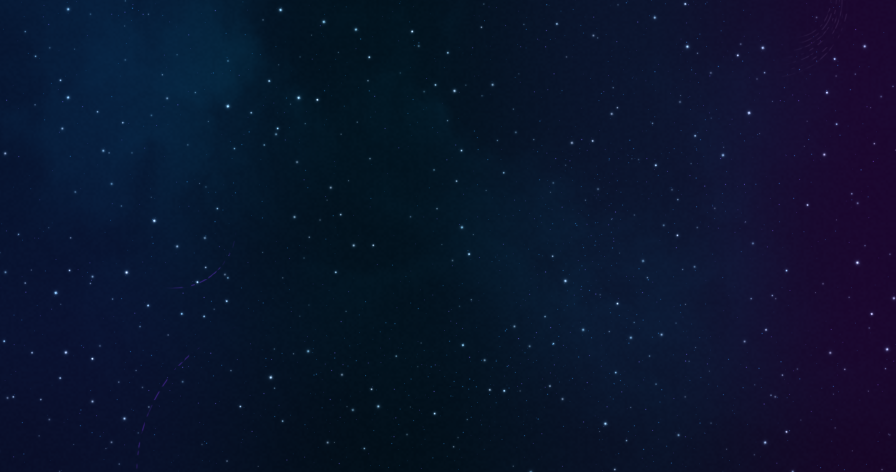
This texture is drawn by a WebGL 1 fragment shader. Its source:

```glsl
precision highp float;
// Night sky: teal, blue and violet haze with scattered stars, star dust and faint arcs.
uniform vec2 u_resolution;

#define STAR_CELL 0.085
#define STAR_SHARE 0.46
#define STAR_SIZE 0.0026
#define DUST_CELL 0.019
#define DUST_SIZE 0.0013
#define HAZE_SCALE 3.2
#define HAZE_GAIN 0.75
#define GRAIN_GAIN 0.012
#define ARC_GAIN 0.16

float hash(vec2 p) {
  return fract(sin(dot(p, vec2(127.1, 311.7))) * 43758.5453);
}

float noise(vec2 p) {
  vec2 i = floor(p), f = fract(p);
  f = f * f * (3.0 - 2.0 * f);
  return mix(mix(hash(i), hash(i + vec2(1.0, 0.0)), f.x),
             mix(hash(i + vec2(0.0, 1.0)), hash(i + 1.0), f.x), f.y);
}

float fbm(vec2 p) {
  float sum = 0.0, amp = 0.5;
  for (int i = 0; i < 6; i++) {
    sum += amp * noise(p);
    p = mat2(1.6, 1.2, -1.2, 1.6) * p + 7.3;
    amp *= 0.5;
  }
  return sum;
}

float blob(vec2 d, vec2 radius) {
  d /= radius;
  return exp(-dot(d, d));
}

// Smooth horizontal colour run, darker at the foot, with cloudy haze
vec3 sky(vec2 uv, vec2 p) {
  vec3 navy = vec3(0.025, 0.080, 0.185);
  vec3 teal = vec3(0.008, 0.072, 0.118);
  vec3 blue = vec3(0.045, 0.082, 0.180);
  vec3 violet = vec3(0.105, 0.030, 0.185);
  float x = uv.x + 0.05 * (fbm(p * 2.0) - 0.5);
  vec3 col = mix(navy, teal, smoothstep(0.08, 0.42, x));
  col = mix(col, blue, smoothstep(0.44, 0.72, x));
  col = mix(col, violet, smoothstep(0.70, 0.98, x));
  col += vec3(0.018, -0.012, 0.008) * blob(uv - vec2(0.08, 0.1), vec2(0.25, 0.4));
  vec2 warp = vec2(fbm(p * 3.0 + 4.0), fbm(p * 3.0 + 19.0));
  float cloud = smoothstep(0.32, 0.78, fbm(p * HAZE_SCALE + warp * 1.4));
  float lit = blob(uv - vec2(0.24, 0.82), vec2(0.24, 0.32))
            + 0.8 * blob(uv - vec2(0.54, 0.88), vec2(0.16, 0.22))
            + 0.8 * blob(uv - vec2(0.70, 0.58), vec2(0.13, 0.35)) + 0.15;
  col += vec3(0.004, 0.085, 0.110) * cloud * lit * HAZE_GAIN;
  return col * mix(0.84, 1.0, smoothstep(0.0, 0.35, uv.y));
}

// One jittered star per cell: x = sharp core, y = glow and spikes, z = random tint
vec3 stars(vec2 p, float cell, float size, float share, float seed) {
  vec2 id = floor(p / cell);
  vec2 key = id + seed;
  vec2 jitter = vec2(hash(key + 3.1), hash(key + 8.7));
  vec2 d = p - (id + mix(vec2(0.17), vec2(0.83), jitter)) * cell;
  float power = hash(key + 5.9);
  float radius = max(size * mix(0.6, 1.1, power), 0.5 / u_resolution.y);
  float r2 = dot(d, d) / (radius * radius);
  float spikes = exp(-abs(d.x * d.y) / (0.12 * radius * radius) - r2 * 0.12);
  float on = step(hash(key), share) * mix(0.22, 1.0, power * power);
  return vec3(exp(-r2), exp(-r2 * 0.2) * 0.16 + spikes * 0.16 * power, 0.0) * on
       + vec3(0.0, 0.0, hash(key + 2.3));
}

// Thin circle of grains, kept only near the facing direction
float arc(vec2 p, vec2 centre, float radius, vec2 facing, float spread) {
  vec2 d = p - centre;
  float len = max(length(d), 0.001);
  float width = max(0.0016, 0.5 / u_resolution.y);
  float line = exp(-pow((len - radius) / width, 2.0));
  float grains = smoothstep(0.35, 0.75, noise(d * 110.0 + radius * 90.0));
  return line * grains * smoothstep(spread, 1.0, dot(d / len, normalize(facing)));
}

void main() {
  vec2 uv = gl_FragCoord.xy / u_resolution;
  vec2 p = gl_FragCoord.xy / u_resolution.y;
  vec3 col = sky(uv, p);
  col += (noise(p * 190.0) - 0.5) * GRAIN_GAIN * vec3(0.5, 1.0, 1.2);

  // Dust gathers in a drifting band right of centre and along the foot
  float band = blob(uv - vec2(0.68 + 0.1 * (uv.y - 0.5), 0.55), vec2(0.11, 0.45));
  float foot = blob(uv - vec2(0.55, 0.14), vec2(0.28, 0.18));
  float dustShare = 0.09 + 0.42 * max(band, foot * 0.8) * smoothstep(0.25, 0.6, fbm(p * 5.0));
  for (int i = 0; i < 3; i++) {
    float k = float(i);
    vec2 q = mat2(0.8, 0.6, -0.6, 0.8) * p + k * 0.37;
    vec3 s = stars(q, DUST_CELL * (1.0 + 0.35 * k), DUST_SIZE, dustShare, 40.0 + 17.0 * k);
    vec3 tint = mix(vec3(0.12, 0.36, 0.55), vec3(0.34, 0.25, 0.62), step(0.66, s.z));
    col += tint * s.x * 0.65;
  }

  // Bright stars in two unaligned layers
  for (int i = 0; i < 2; i++) {
    float k = float(i);
    vec2 q = mat2(0.94, 0.34, -0.34, 0.94) * p * (1.0 + 0.3 * k) + k * 2.7;
    vec3 s = stars(q, STAR_CELL, STAR_SIZE, STAR_SHARE, 11.0 + 29.0 * k);
    vec3 tint = mix(vec3(0.62, 0.82, 0.92), vec3(0.90, 0.90, 0.96), s.z);
    col += tint * s.x * 0.85 + vec3(0.35, 0.60, 0.75) * s.y;
  }

  // Violet trails at lower left, pale filaments at upper right
  float trail = arc(p, vec2(0.62, 0.0), 0.33, vec2(-0.9, 0.5), 0.72)
              + arc(p, vec2(0.37, 0.52), 0.13, vec2(0.6, -0.8), 0.6);
  col += vec3(0.9, 0.25, 1.5) * trail * ARC_GAIN;
  for (int i = 0; i < 7; i++) {
    float k = float(i);
    float fibre = arc(p, vec2(1.68 - 0.008 * k, 1.0), 0.08 + 0.014 * k, vec2(0.8, -0.5), 0.5);
    col += vec3(0.7, 0.65, 0.75) * fibre * ARC_GAIN * 0.55;
  }
  gl_FragColor = vec4(clamp(col, 0.0, 1.0), 1.0);
}
```
